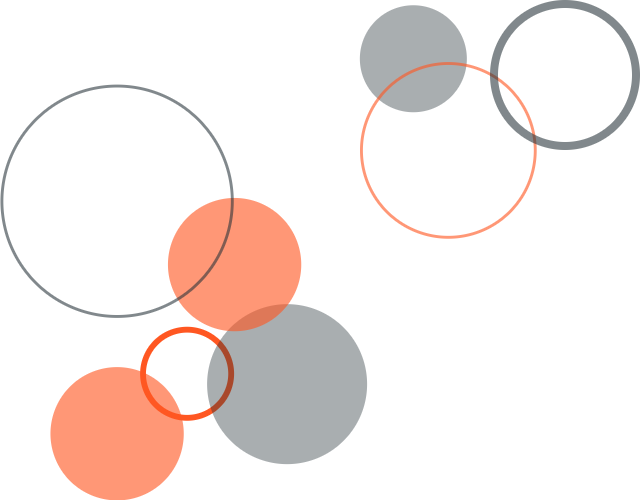
This background is drawn by a Shadertoy shader. Its source:

```glsl
// Flat translucent discs and rings in orange and slate, scattered over white.

// Colours
const vec3 PAPER  = vec3(1.0);
const vec3 ORANGE = vec3(1.0, 0.341, 0.133);
const vec3 SLATE  = vec3(0.149, 0.196, 0.22);

// Opacities
const float SOLID        = 1.0;
const float ORANGE_ALPHA = 0.62;
const float DISC_ALPHA   = 0.395;
const float RING_ALPHA   = 0.58;

// Circles: centre x, centre y, outer radius, band width (0 = filled),
// all in canvas heights
const vec4 BOLD_ORANGE_RING = vec4(0.3742, 0.2525, 0.0940, 0.0117);
const vec4 THIN_ORANGE_RING = vec4(0.8967, 0.6992, 0.1767, 0.0058);
const vec4 THIN_SLATE_RING  = vec4(0.2342, 0.5975, 0.2333, 0.0058);
const vec4 BOLD_SLATE_RING  = vec4(1.1300, 0.8500, 0.1500, 0.0160);
const vec4 LARGE_SLATE_DISC = vec4(0.5742, 0.2317, 0.1600, 0.0);
const vec4 SMALL_SLATE_DISC = vec4(0.8267, 0.8825, 0.1070, 0.0);
const vec4 UPPER_ORANGE_DISC = vec4(0.4692, 0.4708, 0.1333, 0.0);
const vec4 LOWER_ORANGE_DISC = vec4(0.2342, 0.1325, 0.1333, 0.0);

// Signed distance to a disc, or to a ring when the band width is positive
float circleDistance(vec2 p, vec4 circle) {
    float edge = length(p - circle.xy) - circle.z;
    return circle.w > 0.0 ? max(edge, -edge - circle.w) : edge;
}

// Blend one circle over the colour below it
void paint(inout vec3 color, vec2 p, vec4 circle, vec3 ink, float alpha) {
    float coverage = clamp(0.5 - circleDistance(p, circle) * iResolution.y, 0.0, 1.0);
    color = mix(color, ink, alpha * coverage);
}

void mainImage(out vec4 fragColor, in vec2 fragCoord) {
    vec2 p = fragCoord / iResolution.y;
    vec3 color = PAPER;

    // Lowest layer
    paint(color, p, BOLD_ORANGE_RING, ORANGE, SOLID);

    // Slate discs
    paint(color, p, LARGE_SLATE_DISC, SLATE, DISC_ALPHA);
    paint(color, p, SMALL_SLATE_DISC, SLATE, DISC_ALPHA);

    // Translucent orange shapes
    paint(color, p, UPPER_ORANGE_DISC, ORANGE, ORANGE_ALPHA);
    paint(color, p, LOWER_ORANGE_DISC, ORANGE, ORANGE_ALPHA);
    paint(color, p, THIN_ORANGE_RING, ORANGE, ORANGE_ALPHA);

    // Slate outlines on top
    paint(color, p, THIN_SLATE_RING, SLATE, RING_ALPHA);
    paint(color, p, BOLD_SLATE_RING, SLATE, RING_ALPHA);

    fragColor = vec4(color, 1.0);
}
```
